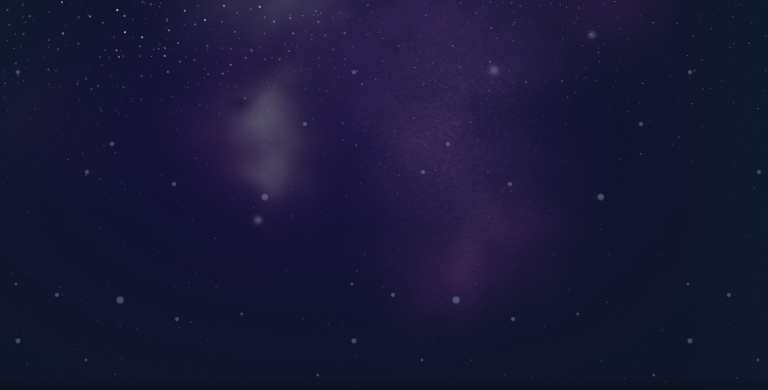
A Shadertoy shader for this texture:

```glsl
// A dim violet nebula over a navy sky, sprinkled with stars.
// Soft elliptical glows are bent by layered sines and textured with cellular
// noise; stars come from jittered grids and one small repeating tile.

const vec3 NAVY = vec3(0.063, 0.088, 0.160);
const vec3 TEAL = vec3(0.055, 0.105, 0.175);
const vec3 INDIGO = vec3(0.078, 0.064, 0.222);
const vec3 VIOLET = vec3(0.190, 0.135, 0.320);
const vec3 MAGENTA = vec3(0.205, 0.110, 0.285);
const vec3 MAUVE = vec3(0.255, 0.190, 0.350);
const vec3 MIST = vec3(0.315, 0.295, 0.390);
const vec3 SHADOW = vec3(0.125, 0.085, 0.240);
const vec3 STARLIGHT = vec3(0.68, 0.72, 0.82);
const float WARP = 0.030;          // bending of the cloud outlines
const float GRAIN = 0.10;          // strength of the fine bumps
const float TILE_WIDTH = 0.8615;   // period of the large star pattern
const int TILE_COUNT = 14;

// Stars of one tile: position and radius, in canvas heights.
const vec3 TILE_STARS[TILE_COUNT] = vec3[](
    vec3(0.308, 0.231, 0.009), vec3(0.046, 0.126, 0.006),
    vec3(0.146, 0.244, 0.005), vec3(0.223, 0.559, 0.005),
    vec3(0.287, 0.631, 0.005), vec3(0.446, 0.528, 0.005),
    vec3(0.046, 0.815, 0.005), vec3(0.782, 0.682, 0.005),
    vec3(0.679, 0.495, 0.008), vec3(0.454, 0.182, 0.005),
    vec3(0.620, 0.195, 0.003), vec3(0.220, 0.077, 0.003),
    vec3(0.815, 0.038, 0.003), vec3(0.041, 0.272, 0.003));

vec2 hash2(vec2 p) {
    vec3 q = fract(p.xyx * vec3(0.1031, 0.1030, 0.0973));
    q += dot(q, q.yzx + 33.33);
    return fract((q.xx + q.yz) * q.zy);
}

// Distance to the nearest jittered cell point.
float cellular(vec2 p) {
    vec2 cell = floor(p);
    float nearest = 4.0;
    for (int y = -1; y <= 1; y++)
        for (int x = -1; x <= 1; x++) {
            vec2 c = cell + vec2(x, y);
            vec2 d = c + hash2(c + 40.0) - p;
            nearest = min(nearest, dot(d, d));
        }
    return sqrt(nearest);
}

float billows(vec2 p) {
    float sum = 0.0, weight = 0.5;
    for (int i = 0; i < 4; i++) {
        sum += weight * (1.0 - cellular(p));
        p = mat2(1.6, 1.2, -1.2, 1.6) * p + 7.3;
        weight *= 0.5;
    }
    return sum;
}

vec2 bend(vec2 p) {
    float scale = 9.0;
    for (int i = 0; i < 4; i++) {
        p += WARP * 9.0 / scale * sin(p.yx * scale + vec2(1.3, 4.1) * float(i + 1));
        scale *= 1.9;
    }
    return p;
}

float glow(vec2 p, vec2 center, vec2 radius) {
    vec2 d = (p - center) / radius;
    return exp(-dot(d, d));
}

float disc(vec2 d, float radius, float pixel) {
    return clamp((radius - length(d)) / pixel + 0.5, 0.0, 1.0);
}

// One star in some cells of a grid; share is the part of cells lit.
float scatter(vec2 p, float cells, float share, float radius, float pixel) {
    vec2 cell = floor(p * cells);
    vec2 place = 0.15 + 0.7 * hash2(cell + cells);
    vec2 trait = hash2(cell + cells * 3.0 + 11.0);
    float lit = step(trait.x, share) * (0.25 + 0.75 * trait.y * trait.y);
    return lit * disc(p - (cell + place) / cells, radius, pixel);
}

void mainImage(out vec4 fragColor, in vec2 fragCoord) {
    vec2 p = fragCoord / iResolution.y;
    float pixel = 1.0 / iResolution.y;
    float aspect = iResolution.x * pixel;
    vec2 q = bend(p);
    float puff = clamp(0.35 + 1.3 * billows(p * 5.0), 0.0, 1.25);

    // Sky
    vec3 color = mix(NAVY, INDIGO, glow(p, vec2(0.82, 0.63), vec2(0.78, 0.46)));
    color = mix(color, TEAL, 0.6 * smoothstep(0.25, 0.0, aspect - p.x));
    color = mix(color, TEAL, 0.6 * glow(p, vec2(0.0, 1.0), vec2(0.16, 0.35)));

    // Broad veils
    color = mix(color, VIOLET, 0.75 * puff * glow(q, vec2(0.98, 0.96), vec2(0.43, 0.25)));
    color = mix(color, VIOLET, 0.60 * puff * glow(q, vec2(1.13, 0.64), vec2(0.23, 0.27)));
    color = mix(color, MAGENTA, 0.60 * puff * glow(q, vec2(0.66, 0.63), vec2(0.14, 0.20)));
    color = mix(color, MAGENTA, 0.65 * puff * glow(q, vec2(1.20, 0.36), vec2(0.17, 0.13)));
    color = mix(color, MAGENTA, 0.40 * puff * glow(q, vec2(1.54, 0.98), vec2(0.14, 0.11)));
    color = mix(color, MAGENTA, 0.16 * glow(q, vec2(0.11, 0.68), vec2(0.16, 0.14)));

    // Bright clouds and the dark folds between them
    color = mix(color, MAUVE, 0.50 * puff * glow(q, vec2(1.17, 0.76), vec2(0.15, 0.20)));
    color = mix(color, MAUVE, 0.50 * puff * glow(q, vec2(1.19, 0.43), vec2(0.09, 0.12)));
    color = mix(color, MIST, 0.55 * puff * glow(q, vec2(0.70, 1.00), vec2(0.16, 0.09)));
    color = mix(color, SHADOW, 0.65 * glow(q, vec2(0.67, 0.82), vec2(0.11, 0.05)));
    color = mix(color, MIST, 0.85 * puff * glow(q, vec2(0.72, 0.69), vec2(0.085, 0.095)));
    color = mix(color, MIST, 0.75 * puff * glow(q, vec2(0.69, 0.55), vec2(0.065, 0.060)));
    color = mix(color, SHADOW, 0.75 * glow(q, vec2(0.66, 0.74), vec2(0.030, 0.018)));

    // Fine bumps, strongest on the right-hand cloud
    float bumps = cellular(p * vec2(75.0, 110.0) + 2.0 * sin(p.yx * 17.0)) - 0.5;
    color *= 1.0 + GRAIN * bumps * (0.25 + 2.0 * glow(p, vec2(1.15, 0.65), vec2(0.25, 0.35)));

    // Scattered stars, thicker toward the top left
    float high = smoothstep(0.35, 1.0, p.y);
    float cluster = glow(p, vec2(0.42, 1.0), vec2(0.50, 0.20));
    float stars = scatter(p, 21.0, 0.30, 0.0019, pixel) * (0.20 + 0.35 * high);
    stars += scatter(p, 37.0, 0.35, 0.0014, pixel) * (0.06 + 0.40 * high);
    stars += scatter(p, 29.0, 0.50, 0.0027, pixel) * cluster;

    // Repeating tile of larger, fainter stars
    for (int i = 0; i < TILE_COUNT; i++) {
        vec3 star = TILE_STARS[i];
        vec2 d = p - star.xy;
        d.x = mod(d.x + 0.5 * TILE_WIDTH, TILE_WIDTH) - 0.5 * TILE_WIDTH;
        stars += 0.34 * disc(d, star.z, pixel + 0.4 * star.z);
    }

    // Soft halos
    stars += 0.35 * glow(p, vec2(1.267, 0.820), vec2(0.011));
    stars += 0.32 * glow(p, vec2(1.518, 0.910), vec2(0.009));
    stars += 0.35 * glow(p, vec2(0.662, 0.436), vec2(0.010));
    color = mix(color, STARLIGHT, min(stars, 1.0));

    color *= mix(0.80, 1.0, smoothstep(0.0, 0.04, p.y));
    fragColor = vec4(color, 1.0);
}
```
